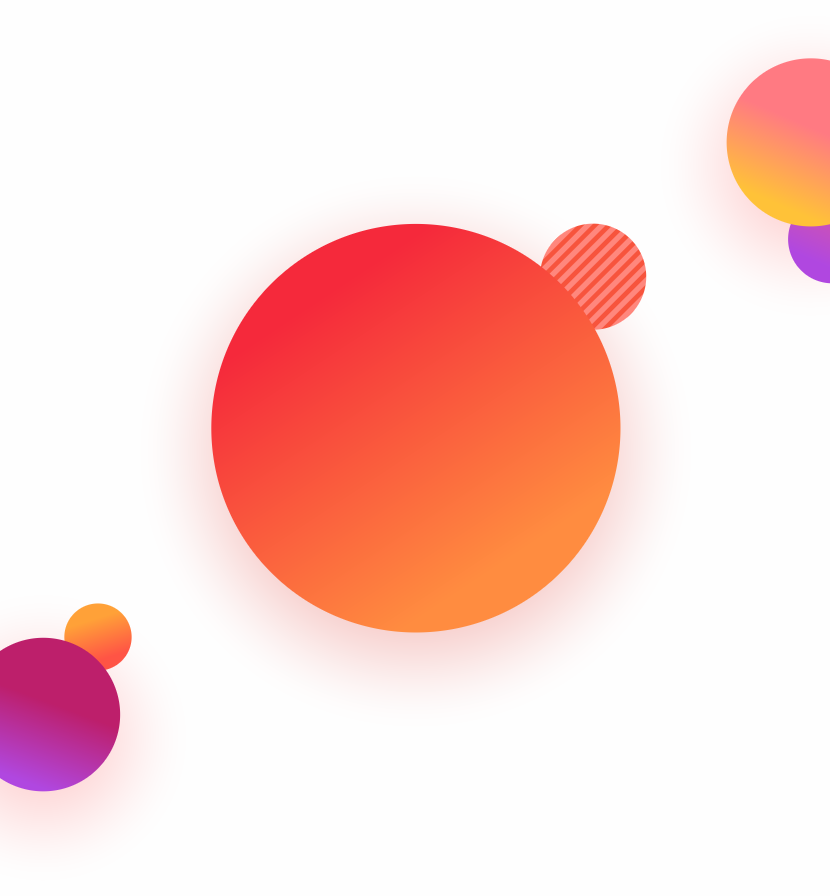
A Shadertoy shader for this background:

```glsl
// Draws glowing gradient discs, one of them striped, on a near-white ground.

const vec3 PAPER = vec3(0.996, 0.995, 0.995);
const vec3 RED = vec3(0.96, 0.16, 0.23);
const vec3 ORANGE = vec3(1.0, 0.55, 0.25);
const vec3 CORAL = vec3(1.0, 0.53, 0.49);
const vec3 VERMILION = vec3(0.97, 0.33, 0.24);
const vec3 PINK = vec3(1.0, 0.48, 0.51);
const vec3 YELLOW = vec3(1.0, 0.76, 0.22);
const vec3 MAGENTA = vec3(0.74, 0.12, 0.42);
const vec3 VIOLET = vec3(0.69, 0.28, 0.88);
const vec3 ORCHID = vec3(0.82, 0.33, 0.68);
const vec3 AMBER = vec3(1.0, 0.63, 0.22);
const vec3 BIG_GLOW = vec3(0.90, 0.36, 0.33);
const vec3 SMALL_GLOW = vec3(1.0, 0.42, 0.42);

float discDistance(vec2 p, vec2 center, float radius) {
    return length(p - center) - radius;
}

// Antialiased coverage of a signed distance
float coverage(float d, float pixel) {
    return clamp(0.5 - d / pixel, 0.0, 1.0);
}

// Soft shadow, dropped slightly below its disc
vec3 addGlow(vec3 base, vec2 p, vec2 center, float radius, float blur, vec3 tint, float strength) {
    float d = discDistance(p, center - vec2(0.0, 0.026), radius);
    return mix(base, tint, strength * (1.0 - smoothstep(-blur, blur, d)));
}

// Blend between two colours along a direction
vec3 linearBlend(vec2 offset, vec2 direction, float start, float end, vec3 a, vec3 b) {
    float along = dot(offset, normalize(direction));
    return mix(a, b, clamp((along - start) / (end - start), 0.0, 1.0));
}

vec3 addDisc(vec3 base, vec2 p, vec2 center, float radius, vec3 fill, float pixel) {
    return mix(base, fill, coverage(discDistance(p, center, radius), pixel));
}

// Diagonal bands with a period and a half-width
float stripes(vec2 offset, float period, float halfWidth, float pixel) {
    float across = dot(offset, normalize(vec2(1.0, -1.0)));
    float d = abs(mod(across, period) - 0.5 * period) - halfWidth;
    return coverage(d, pixel);
}

void mainImage(out vec4 fragColor, in vec2 fragCoord) {
    float pixel = 1.0 / iResolution.y;
    vec2 p = fragCoord * pixel;
    p.x *= 0.925 * iResolution.y / iResolution.x;

    vec2 mainCenter = vec2(0.4635, 0.5221);
    vec2 stripedCenter = vec2(0.6610, 0.6912);
    vec2 sunsetCenter = vec2(0.9036, 0.8411);
    vec2 violetCenter = vec2(0.9275, 0.7330);
    vec2 berryCenter = vec2(0.0482, 0.2025);
    vec2 amberCenter = vec2(0.1092, 0.2890);

    // Glows
    vec3 color = addGlow(PAPER, p, mainCenter, 0.228, 0.085, BIG_GLOW, 0.36);
    color = addGlow(color, p, sunsetCenter, 0.0938, 0.080, SMALL_GLOW, 0.32);
    color = addGlow(color, p, berryCenter, 0.0857, 0.080, SMALL_GLOW, 0.32);

    // Small discs behind
    float band = stripes(p - stripedCenter, 0.0112, 0.0026, pixel);
    color = addDisc(color, p, stripedCenter, 0.0592, mix(CORAL, VERMILION, band), pixel);
    vec3 violetFill = linearBlend(p - violetCenter, vec2(0.4, 0.9), -0.03, 0.03, VIOLET, ORCHID);
    color = addDisc(color, p, violetCenter, 0.0492, violetFill, pixel);
    vec3 amberFill = linearBlend(p - amberCenter, vec2(0.3, -0.95), -0.02, 0.025, AMBER, vec3(1.0, 0.33, 0.27));
    color = addDisc(color, p, amberCenter, 0.0375, amberFill, pixel);

    // Large discs in front
    vec3 mainFill = linearBlend(p - mainCenter, vec2(0.55, -0.83), -0.18, 0.18, RED, ORANGE);
    color = addDisc(color, p, mainCenter, 0.228, mainFill, pixel);
    vec3 sunsetFill = linearBlend(p - sunsetCenter, vec2(-0.4, -0.92), -0.015, 0.078, PINK, YELLOW);
    color = addDisc(color, p, sunsetCenter, 0.0938, sunsetFill, pixel);
    vec3 berryFill = linearBlend(p - berryCenter, vec2(-0.35, -0.94), -0.015, 0.078, MAGENTA, VIOLET);
    color = addDisc(color, p, berryCenter, 0.0857, berryFill, pixel);

    fragColor = vec4(color, 1.0);
}
```
